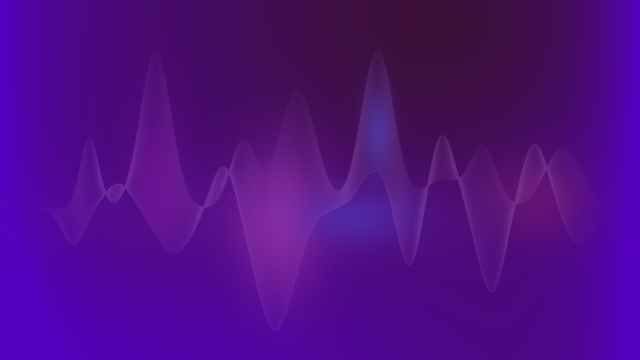
Give the GLSL for this background, as a Shadertoy shader.

```glsl
// Violet backdrop with a dark maroon upper right, soft coloured glows and
// a fan of thin wave lines. Two curves made of smooth bumps bound the fan,
// and every line in it is a blend of the two.

#define LINE_COUNT 36
#define LINE_WIDTH 0.0012
#define LINE_ALPHA 0.055
#define EDGE_ALPHA 0.13
#define FILL_ALPHA 0.035
#define WAVE_LEVEL 0.42

const vec3 MAROON = vec3(0.235, 0.062, 0.215);
const vec3 PURPLE = vec3(0.285, 0.035, 0.460);
const vec3 VIOLET = vec3(0.335, 0.000, 0.750);
const vec3 LINE_COLOR = vec3(0.66, 0.42, 0.76);

float bump(float x, float center, float width, float height) {
    float d = (x - center) / width;
    return height * exp(-d * d);
}

// Lower curve: a rolling wave with one deep trough
float lowerCurve(float x) {
    return WAVE_LEVEL
        + bump(x, 0.115, 0.025, -0.10) + bump(x, 0.185, 0.030, 0.07)
        + bump(x, 0.273, 0.040, -0.12) + bump(x, 0.350, 0.028, 0.13)
        + bump(x, 0.430, 0.043, -0.335) + bump(x, 0.588, 0.035, 0.11)
        + bump(x, 0.640, 0.028, -0.18) + bump(x, 0.690, 0.030, 0.21)
        + bump(x, 0.768, 0.030, -0.23) + bump(x, 0.835, 0.030, 0.18)
        + bump(x, 0.905, 0.030, -0.10);
}

// Upper curve: tall, narrow crests
float upperCurve(float x) {
    return WAVE_LEVEL
        + bump(x, 0.140, 0.020, 0.20) + bump(x, 0.243, 0.034, 0.435)
        + bump(x, 0.380, 0.028, 0.19) + bump(x, 0.465, 0.040, 0.33)
        + bump(x, 0.590, 0.036, 0.44) + bump(x, 0.690, 0.040, 0.08)
        + bump(x, 0.755, 0.030, 0.17) + bump(x, 0.880, 0.040, 0.17);
}

float glow(vec2 uv, vec2 center, vec2 radius) {
    vec2 d = (uv - center) / radius;
    return exp(-dot(d, d));
}

// Three-stop ramp driven by the dark corner, the lower glow and both sides
vec3 backdrop(vec2 uv) {
    float away = length((uv - vec2(0.70, 0.95)) * vec2(1.0, 0.8));
    float t = 0.36 * smoothstep(0.0, 0.55, away);
    t += 0.46 * glow(uv, vec2(0.28, -0.08), vec2(0.48, 0.42));
    t += 0.66 * exp(-uv.x / 0.10) + 0.85 * exp(-(1.0 - uv.x) / 0.075);
    t = clamp(t, 0.0, 1.0);
    return t < 0.45 ? mix(MAROON, PURPLE, t / 0.45)
                    : mix(PURPLE, VIOLET, (t - 0.45) / 0.55);
}

void mainImage(out vec4 fragColor, in vec2 fragCoord) {
    vec2 uv = fragCoord / iResolution.xy;
    float aspect = iResolution.x / iResolution.y;
    float pixel = 1.0 / iResolution.y;

    // Curve heights and slopes at this column
    float step1 = 0.001;
    float low = lowerCurve(uv.x);
    float high = upperCurve(uv.x);
    float lowSlope = (lowerCurve(uv.x + step1) - low) / (step1 * aspect);
    float highSlope = (upperCurve(uv.x + step1) - high) / (step1 * aspect);
    float ends = smoothstep(0.04, 0.16, uv.x) * (1.0 - smoothstep(0.84, 0.96, uv.x));

    vec3 color = backdrop(uv);

    // Wide haze along the wave, then the local glows
    color = mix(color, vec3(0.38, 0.08, 0.58), 0.55 * glow(uv, vec2(0.42, 0.40), vec2(0.33, 0.13)));
    float aboveLow = smoothstep(-0.03, 0.03, uv.y - low);
    color = mix(color, vec3(0.45, 0.06, 0.60), 0.65 * aboveLow * glow(uv, vec2(0.245, 0.49), vec2(0.04, 0.20)));
    color = mix(color, vec3(0.56, 0.17, 0.64), 0.80 * glow(uv, vec2(0.438, 0.38), vec2(0.065, 0.20)));
    color = mix(color, vec3(0.31, 0.19, 0.68), 0.75 * glow(uv, vec2(0.555, 0.395), vec2(0.085, 0.075)));
    color = mix(color, vec3(0.29, 0.21, 0.64), 0.85 * glow(uv, vec2(0.590, 0.63), vec2(0.023, 0.12)));
    color = mix(color, vec3(0.45, 0.10, 0.44), 0.65 * glow(uv, vec2(0.840, 0.45), vec2(0.075, 0.11)));

    // Faint veil between the two curves
    float veil = smoothstep(-0.006, 0.006, uv.y - min(low, high))
               * smoothstep(-0.006, 0.006, max(low, high) - uv.y);
    color = mix(color, LINE_COLOR, FILL_ALPHA * veil * ends);

    // Fan of lines, strongest along the lower curve
    float ink = 0.0;
    for (int i = 0; i < LINE_COUNT; i++) {
        float k = float(i) / float(LINE_COUNT - 1);
        float slope = mix(lowSlope, highSlope, k);
        float dist = abs(uv.y - mix(low, high, k)) / sqrt(1.0 + slope * slope);
        float alpha = mix(LINE_ALPHA, EDGE_ALPHA, exp(-k * 30.0));
        ink += alpha * (1.0 - smoothstep(0.0, LINE_WIDTH + pixel, dist));
    }
    color = mix(color, LINE_COLOR, min(ink, 0.28) * ends);

    fragColor = vec4(color, 1.0);
}
```
